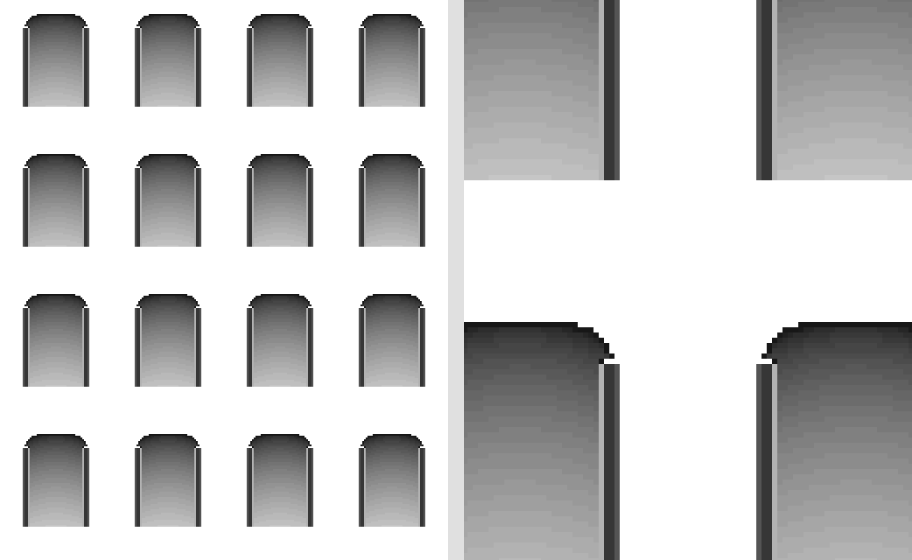
Left: the whole. Right: its middle third, enlarged.
Write a WebGL 2 fragment shader that draws this pattern.

```glsl
#version 300 es
precision highp float;
// A 4 x 4 grid of grey pixel-art slabs with stepped shoulders on white.
// Each cell is snapped to a coarse art grid, shaded by a banded radial
// gradient with bevelled side rails, then box-filtered for smooth edges.

uniform vec2 u_resolution;
out vec4 fragColor;

const vec2 REPEATS = vec2(4.0);
const vec2 ART_GRID = vec2(64.0, 80.0);   // art pixels per cell
const int SAMPLES = 4;                    // filter taps per axis

// Slab layout, in art pixels
const float SLAB_TOP = 8.0;
const float SLAB_HEIGHT = 53.0;
const float CAP_ROWS = 7.0;
const float CAP_HALF = 18.0;
const float NOTCH_HALF = 16.0;
const float BODY_HALF = 19.0;

// Greys
const float PAPER = 1.0;
const float OUTLINE = 0.09;
const float FACE_DARK = 0.11;
const float FACE_LIGHT = 0.77;
const float FACE_CURVE = 0.58;            // exponent of the vertical ramp
const float FACE_BANDS = 40.0;
const float EDGE_LAG = 3.5;               // rows the bands droop at the sides
const float RAIL_OUTER = 0.33;
const float RAIL_DARK = 0.21;
const float RAIL_LIGHT = 0.70;

// Half width of the slab at a row counted down from its top
float halfWidth(float row) {
    if (row < CAP_ROWS) {
        float rise = CAP_ROWS - max(row, 0.0);
        float inset = CAP_ROWS - sqrt(CAP_ROWS * CAP_ROWS - rise * rise);
        return CAP_HALF - floor(inset + 0.9);
    }
    return row < CAP_ROWS + 1.0 ? NOTCH_HALF : BODY_HALF;
}

// Banded gradient, brightest at the bottom centre
float faceShade(float row, float side) {
    float droop = EDGE_LAG * pow(side / NOTCH_HALF, 2.0);
    float t = clamp((row + 0.5 - droop) / SLAB_HEIGHT, 0.0, 1.0);
    float grey = mix(FACE_DARK, FACE_LIGHT, pow(t, FACE_CURVE));
    return floor(grey * FACE_BANDS + 0.5) / FACE_BANDS;
}

// Grey of one art pixel; y counts down from the top of the cell
float slab(vec2 pixel) {
    float side = abs(pixel.x + 0.5 - 0.5 * ART_GRID.x);
    float row = pixel.y - SLAB_TOP;
    float edge = halfWidth(row);
    if (row < 0.0 || row >= SLAB_HEIGHT || side > edge) return PAPER;

    // Dark rim along the stepped cap
    if (row < CAP_ROWS + 1.0) {
        float rim = min(halfWidth(row - 1.0), edge - 1.0);
        return row < 1.0 || side > rim ? OUTLINE : faceShade(row, side);
    }

    // Side rails: soft outer column, dark core, bright inner column
    if (side > BODY_HALF - 1.0) return RAIL_OUTER;
    if (side > BODY_HALF - 3.0) return RAIL_DARK;
    if (side > BODY_HALF - 4.0) return RAIL_LIGHT;
    return faceShade(row, side);
}

void main() {
    float total = 0.0;
    for (int j = 0; j < SAMPLES; j++) {
        for (int i = 0; i < SAMPLES; i++) {
            vec2 offset = (vec2(i, j) + 0.5) / float(SAMPLES) - 0.5;
            vec2 uv = (gl_FragCoord.xy + offset) / u_resolution;
            vec2 cell = fract(uv * REPEATS);
            cell.y = 1.0 - cell.y;
            total += slab(floor(cell * ART_GRID));
        }
    }
    fragColor = vec4(vec3(total / float(SAMPLES * SAMPLES)), 1.0);
}
```
